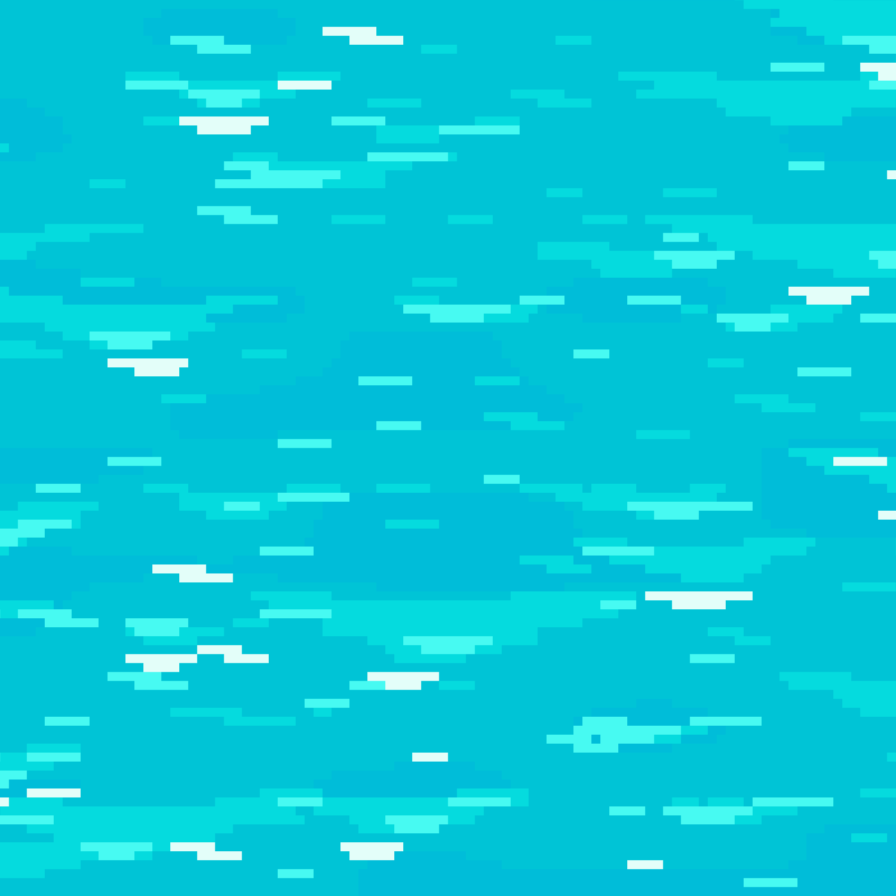
This texture is drawn by a WebGL 1 fragment shader. Its source:

```glsl
precision highp float;
// Blocky turquoise water: hanging crescent waves with foam caps and short dashes.
// Every grid cell takes the highest of five tones that covers it, and
// neighbouring cells are blended over about a pixel for smooth edges.

uniform vec2 u_resolution;

const float GRID = 100.0;                   // cells across the canvas
const vec2 WAVE_SLOT = vec2(33.3, 14.3);    // cells per scattered wave
const vec2 DASH_SLOT = vec2(13.0, 7.0);     // cells per scattered dash

const float DEEP = 0.0;
const float BASE = 1.0;
const float LIGHT = 2.0;
const float AQUA = 3.0;
const float FOAM = 4.0;

vec4 hash4(vec2 p) {
  vec4 q = fract(p.xyxy * vec4(0.1031, 0.1030, 0.0973, 0.1099));
  q += dot(q, q.wzxy + 33.33);
  return fract((q.xxyz + q.yzzw) * q.zywx);
}

float valueNoise(vec2 p) {
  vec2 i = floor(p);
  vec2 f = fract(p);
  f = f * f * (3.0 - 2.0 * f);
  float low = mix(hash4(i).x, hash4(i + vec2(1.0, 0.0)).x, f.x);
  float high = mix(hash4(i + vec2(0.0, 1.0)).x, hash4(i + 1.0).x, f.x);
  return mix(low, high, f.y);
}

// One-row bar starting at the origin
float dash(vec2 q, float len) {
  return step(-0.5, q.x) * step(q.x, len - 0.5) * step(abs(q.y), 0.5);
}

// Two-row trapezoid, narrow side down, centred on the origin
float cap(vec2 q, float len) {
  float inset = floor(len * 0.28);
  vec2 c = q + vec2(floor(len * 0.5), 0.0);
  return max(dash(c, len), dash(c + vec2(-inset, 1.0), len - 2.0 * inset));
}

// Hanging wedge with a slightly sagging top; skew shifts its tip sideways
float crescent(vec2 q, vec2 size, float sag, float skew) {
  float t = abs(q.x) / (size.x * (1.0 + skew * sign(q.x)));
  float upper = sag * (1.0 - t * t);
  float lower = size.y * (1.0 - pow(t, 1.2));
  return step(t, 1.0) * step(upper, -q.y) * step(-q.y, lower);
}

// Tone of one wave, with q measured from the middle of its top edge
float waveTone(vec2 q, vec2 id, float width) {
  vec4 a = hash4(id + 71.0);
  vec4 b = hash4(id + 137.0);
  float height = floor(width * 0.36 + 0.5);
  float ragged = floor(4.0 * hash4(vec2(q.y, id.x * 7.0 + id.y) + 211.0).x) - 1.5;
  float body = crescent(q + vec2(ragged, 0.0), vec2(width, height), 1.2, a.x * 0.5 - 0.25);
  float tone = body * LIGHT;

  // Bright cap near the tip
  float shift = a.y - 0.5;
  vec2 capAt = vec2(floor(shift * width * 0.7), -floor(height * (1.0 - 0.7 * abs(shift))) + 1.0);
  float capLen = floor(mix(7.0, 13.0, a.z));
  tone = max(tone, AQUA * cap(q - capAt, capLen) * step(b.x, 0.75));

  // Bright dashes on both flanks
  vec2 leftAt = vec2(-floor(width * 0.75), -floor(height * 0.4));
  vec2 rightAt = vec2(floor(width * 0.38), -floor(height * (0.3 + 0.3 * a.w)));
  tone = max(tone, AQUA * dash(q - leftAt, 5.0 + floor(b.z * 4.0)) * step(b.y, 0.65));
  tone = max(tone, AQUA * dash(q - rightAt, 5.0 + floor(a.x * 5.0)) * step(b.z, 0.65));

  // Foam just below the tip
  vec2 foamAt = vec2(floor((a.w - 0.5) * width * 0.4), -height - 1.0);
  return max(tone, FOAM * cap(q - foamAt, floor(mix(7.0, 13.0, b.x))) * step(b.w, 0.48));
}

float wavesTone(vec2 cell) {
  float tone = DEEP;
  for (int j = 0; j <= 1; j++) {
    float row = floor(cell.y / WAVE_SLOT.y) + float(j);
    float stagger = 0.5 * mod(row, 2.0);
    for (int i = -1; i <= 1; i++) {
      vec2 id = vec2(floor(cell.x / WAVE_SLOT.x - stagger) + float(i), row);
      vec4 h = hash4(id + 19.0);
      vec2 place = id + vec2(stagger + 0.25 + 0.5 * h.x, 0.1 + 0.8 * h.y);
      tone = max(tone, waveTone(cell - floor(place * WAVE_SLOT), id, mix(9.0, 24.0, h.z)));
    }
  }
  return tone;
}

float dashesTone(vec2 cell) {
  float row = floor(cell.y / DASH_SLOT.y);
  cell.x += floor(DASH_SLOT.x * hash4(vec2(row, 5.0)).y);
  vec2 id = vec2(floor(cell.x / DASH_SLOT.x), row);
  vec4 h = hash4(id + 303.0);
  vec2 q = cell - id * DASH_SLOT - vec2(floor(h.x * 6.0), 1.0 + floor(h.y * 6.0));
  float len = 4.0 + floor(fract(h.w * 7.0) * 3.0);
  float stepped = dash(q + vec2(-3.0, 1.0), len) * step(0.82, h.w);
  float kind = h.z < 0.45 ? LIGHT : h.z < 0.72 ? AQUA : h.z < 0.84 ? FOAM : DEEP;
  return kind * max(dash(q, len), stepped);
}

vec3 cellColor(vec2 cell) {
  float tone = valueNoise(cell / vec2(24.0, 6.0) + 40.0) > 0.7 ? DEEP : BASE;
  tone = max(tone, max(wavesTone(cell), dashesTone(cell)));
  if (tone > 3.5) return vec3(0.89, 0.995, 0.975);
  if (tone > 2.5) return vec3(0.28, 0.98, 0.95);
  if (tone > 1.5) return vec3(0.02, 0.86, 0.87);
  return tone > 0.5 ? vec3(0.0, 0.77, 0.84) : vec3(0.0, 0.74, 0.85);
}

void main() {
  float cellPixels = min(u_resolution.x, u_resolution.y) / GRID;
  vec2 p = gl_FragCoord.xy / cellPixels - 0.5;
  vec2 cell = floor(p);
  vec2 w = clamp((fract(p) - 0.5) * cellPixels / 1.4 + 0.5, 0.0, 1.0);
  vec3 low = mix(cellColor(cell), cellColor(cell + vec2(1.0, 0.0)), w.x);
  vec3 high = mix(cellColor(cell + vec2(0.0, 1.0)), cellColor(cell + 1.0), w.x);
  gl_FragColor = vec4(mix(low, high, w.y), 1.0);
}
```
